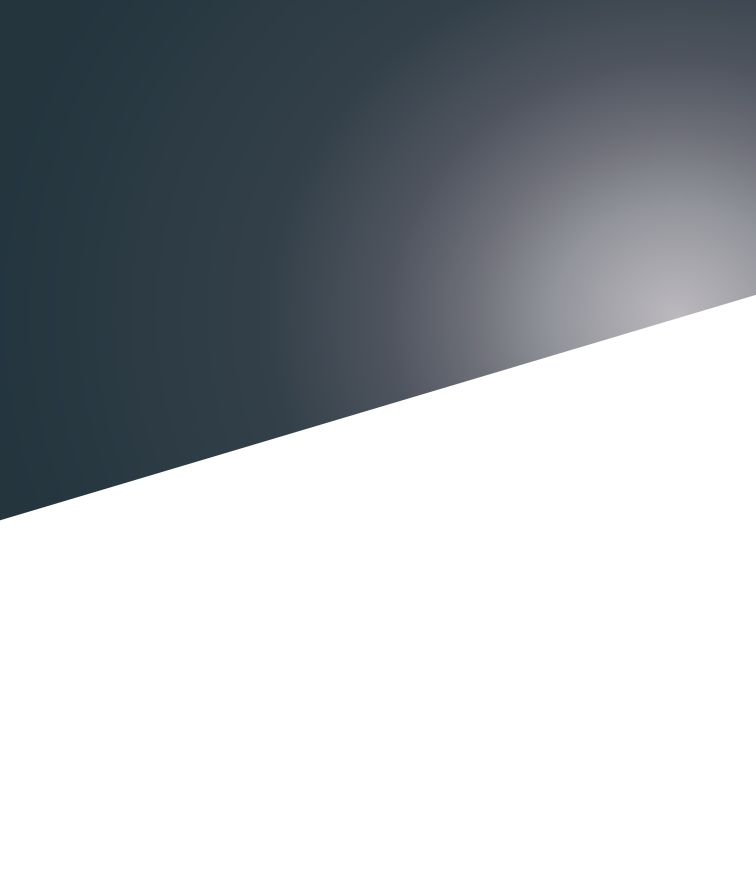
Write a Shadertoy shader that draws this background.

```glsl
const vec3 PAPER = vec3(1.0);

// Distance from a centre, measured on an ellipse of the given stretch
float ellipticDistance(vec2 p, vec2 centre, vec2 stretch) {
    return length((p - centre) / stretch);
}

// Signed distance to a sloped line, positive above it
float aboveLine(vec2 p, float height, float slope) {
    return (p.y - height - slope * p.x) / sqrt(1.0 + slope * slope);
}

// Colour ramp from pale glow to deep slate; w holds each stop's radius
vec3 glowRamp(float radius) {
    vec4 stops[6] = vec4[6](
        vec4(0.735, 0.725, 0.745, 0.00),
        vec4(0.575, 0.582, 0.608, 0.13),
        vec4(0.435, 0.440, 0.475, 0.214),
        vec4(0.310, 0.332, 0.372, 0.302),
        vec4(0.200, 0.250, 0.285, 0.434),
        vec4(0.140, 0.208, 0.245, 0.72));
    vec3 colour = stops[0].rgb;
    for (int i = 1; i < 6; i++) {
        float blend = (radius - stops[i - 1].w) / (stops[i].w - stops[i - 1].w);
        colour = mix(colour, stops[i].rgb, clamp(blend, 0.0, 1.0));
    }
    return colour;
}

void mainImage(out vec4 fragColor, in vec2 fragCoord) {
    vec2 p = fragCoord / iResolution.y;
    float pixel = 1.0 / iResolution.y;

    // Slate panel lit from the lower right
    float radius = ellipticDistance(p, vec2(0.755, 0.648), vec2(1.06, 0.94));
    vec3 panel = glowRamp(radius);

    // Diagonal cut to the plain lower area
    float edge = aboveLine(p, 0.4193, 0.2982);
    float coverage = clamp(edge / pixel + 0.5, 0.0, 1.0);
    fragColor = vec4(mix(PAPER, panel, coverage), 1.0);
}
```
